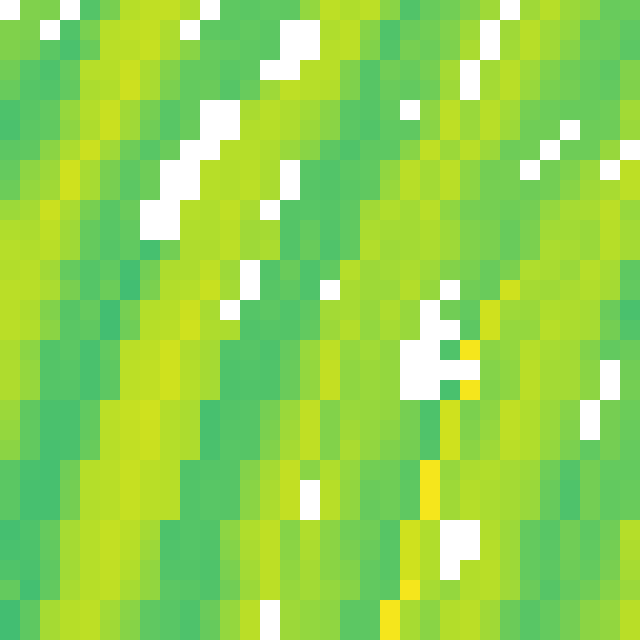
Write a WebGL 1 fragment shader that draws this pattern.

```glsl
precision highp float;
// A 32 x 32 mosaic of flat cells in yellow, lime and green bands.
// Each row is shifted along a bent path, so cells join into leaning streaks;
// streaks take their tone from a wave plus noise, with short white gaps.

uniform vec2 u_resolution;

const float CELLS = 32.0;

float hash(vec2 p) {
  return fract(sin(dot(p, vec2(127.1, 311.7))) * 43758.5453);
}

// Noise that is smooth along a streak and independent between streaks.
float streakNoise(float streak, float along) {
  float i = floor(along);
  float f = smoothstep(0.0, 1.0, along - i);
  return mix(hash(vec2(streak, i)), hash(vec2(streak, i + 1.0)), f);
}

// Green at 0 through lime to warm yellow at 1.
vec3 ramp(float t) {
  vec3 c = mix(vec3(0.18, 0.70, 0.49), vec3(0.27, 0.75, 0.44), smoothstep(0.0, 0.17, t));
  c = mix(c, vec3(0.39, 0.79, 0.37), clamp((t - 0.17) / 0.18, 0.0, 1.0));
  c = mix(c, vec3(0.57, 0.84, 0.25), clamp((t - 0.35) / 0.20, 0.0, 1.0));
  c = mix(c, vec3(0.71, 0.87, 0.16), clamp((t - 0.55) / 0.15, 0.0, 1.0));
  c = mix(c, vec3(0.80, 0.88, 0.12), clamp((t - 0.70) / 0.17, 0.0, 1.0));
  return mix(c, vec3(0.96, 0.90, 0.11), clamp((t - 0.87) / 0.13, 0.0, 1.0));
}

// One possible gap of random start and length per eight rows of a streak.
bool isGap(float streak, float row) {
  float shifted = row + floor(8.0 * hash(vec2(streak, 5.3)));
  vec2 id = vec2(streak, floor(shifted / 8.0));
  float size = 1.0 + floor(7.0 * pow(hash(id + 17.3), 1.7));
  float start = floor((9.0 - size) * hash(id + 41.9));
  float local = mod(shifted, 8.0) - start;
  return hash(id + 73.1) < 0.19 && local > -0.5 && local < size - 0.5;
}

vec3 cellColor(vec2 uv) {
  vec2 cell = floor(uv * CELLS);
  float y = (cell.y + 0.5) / CELLS;

  // Streaks are steep at the bottom and lean further at the top.
  float streak = floor(cell.x + 0.5 - CELLS * y * (0.2 + 0.22 * y));
  float u = (streak + 0.5) / CELLS;

  // Gaps, some of them two cells wide.
  bool wide = hash(vec2(streak, floor(cell.y / 4.0)) + 9.7) > 0.78;
  if (isGap(streak, cell.y) || (wide && isGap(streak - 1.0, cell.y))) {
    return vec3(1.0);
  }

  // Broad bands, calmer right of the centre.
  float calm = exp(-pow((u - 0.5) * 7.0, 2.0));
  float tone = 0.53 - 0.04 * calm
             - (0.28 - 0.13 * calm) * cos(6.2832 * (u + 0.01) / 0.29);

  // Streak tint, slow drift along it and small steps.
  tone += 0.14 * (hash(vec2(streak, 2.7)) - 0.5);
  tone += 0.24 * (streakNoise(streak, cell.y / 6.0) - 0.5);
  tone += 0.08 * (hash(vec2(streak, floor(cell.y / 3.0)) + 31.0) - 0.5);
  tone = min(tone, 0.88);

  // A single warm streak in the lower half.
  if (abs(streak - 19.0) < 0.5 && cell.y < 18.0) {
    tone = hash(vec2(floor(cell.y / 3.0), 6.1)) < 0.2 ? 0.88 : 1.0;
  }
  return ramp(clamp(tone, 0.0, 1.0));
}

void main() {
  // Average four samples to smooth cell edges.
  vec3 sum = vec3(0.0);
  for (int j = 0; j < 2; j++) {
    for (int i = 0; i < 2; i++) {
      vec2 offset = vec2(float(i), float(j)) * 0.5 - 0.25;
      sum += cellColor((gl_FragCoord.xy + offset) / u_resolution);
    }
  }
  gl_FragColor = vec4(sum / 4.0, 1.0);
}
```
